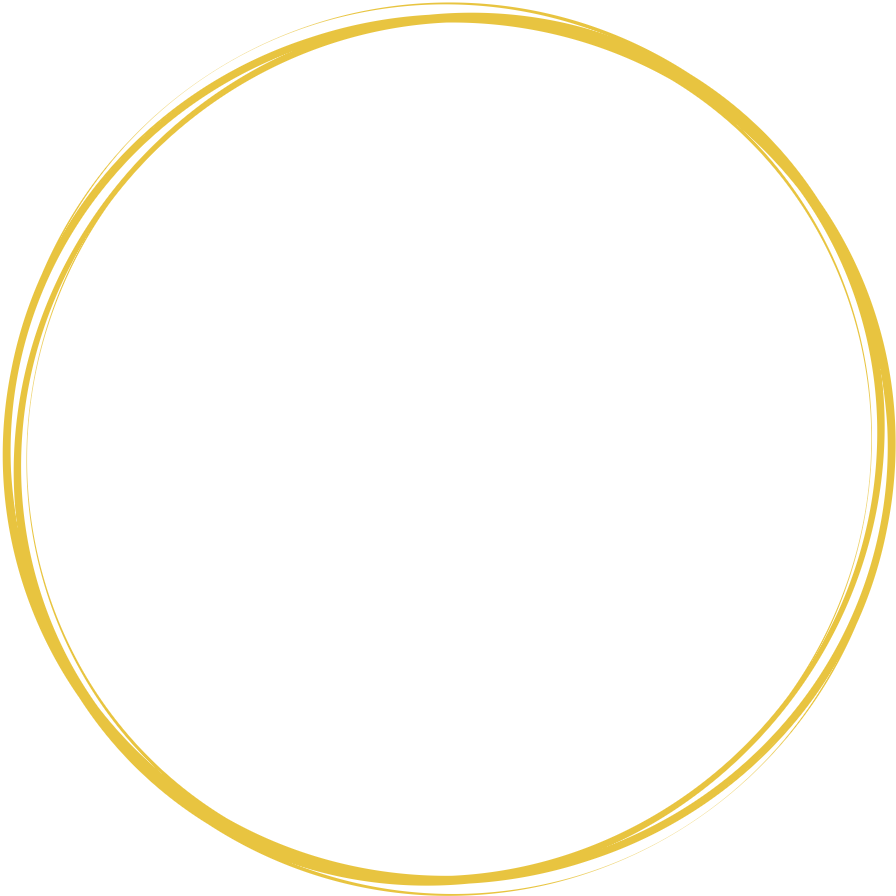
Write a WebGL 2 fragment shader that draws this background.

```glsl
#version 300 es
precision highp float;

uniform vec2 u_resolution;
out vec4 fragColor;

// Two-fold wave around the circle, peaking at the given angle in degrees
float wave(float angle, float peak) {
    return cos(2.0 * (angle - radians(peak)));
}

// Coverage of one pen loop: x = mean, y = swing, z = peak angle
float loopStroke(vec2 p, vec3 radius, vec3 width, float pixel) {
    float angle = atan(p.y, p.x);
    float r = radius.x + radius.y * wave(angle, radius.z);
    float w = max(width.x + width.y * wave(angle, width.z), 0.0);
    float edge = abs(length(p) - r) - 0.5 * w;
    return clamp(0.5 - edge / pixel, 0.0, 1.0) * min(1.0, w / pixel);
}

void main() {
    // The canvas is 768 units across
    float pixel = 768.0 / min(u_resolution.x, u_resolution.y);
    vec2 p = (gl_FragCoord.xy - 0.5 * u_resolution) * pixel - vec2(1.0, -1.0);

    // Two broad loops crossing each other
    float ink = loopStroke(p, vec3(374.3, 5.3, 10.0), vec3(7.0, 1.5, 50.0), pixel);
    ink = max(ink, loopStroke(p, vec3(369.7, 8.5, 45.0), vec3(7.0, 2.5, 55.0), pixel));

    // Fine inner, outer and middle hairlines
    ink = max(ink, loopStroke(p, vec3(365.5, 5.7, 64.0), vec3(2.4, 1.8, 85.0), pixel));
    ink = max(ink, loopStroke(p, vec3(380.0, 2.2, 100.0), vec3(2.6, 2.2, 32.0), pixel));
    ink = max(ink, loopStroke(p, vec3(375.5, 5.0, 0.0), vec3(2.4, 0.7, 30.0), pixel));

    vec3 paper = vec3(1.0);
    vec3 gold = vec3(0.91, 0.77, 0.25);
    fragColor = vec4(mix(paper, gold, ink), 1.0);
}
```
